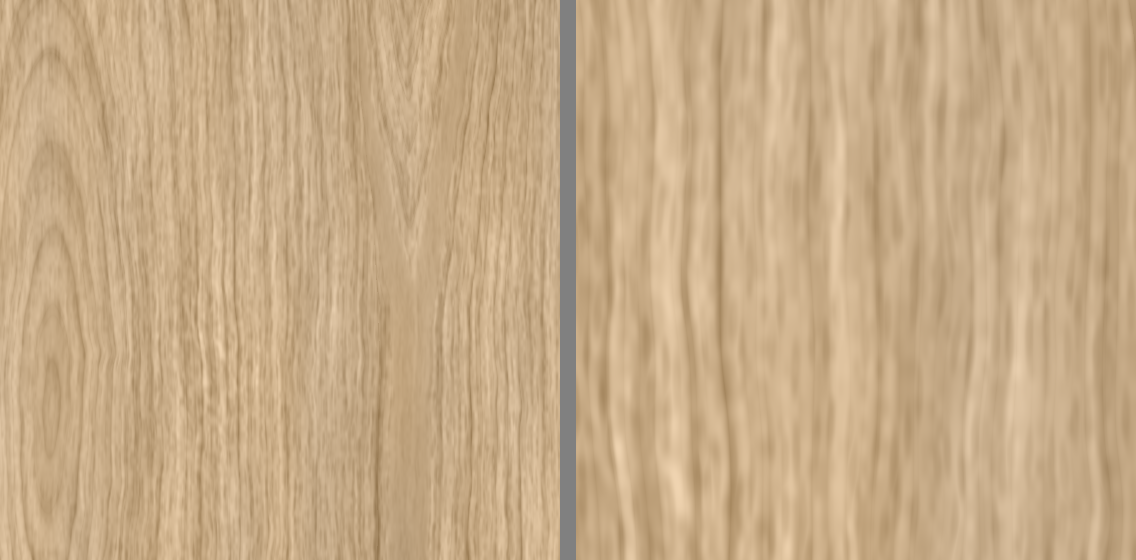
Left, the full canvas; right, a detail of the centre.
Give the GLSL for this texture, as a WebGL 2 fragment shader.

```glsl
#version 300 es
precision highp float;
// Pale flat-sawn wood: nested oval rings at left, straight grain, a V-shaped figure at right.

uniform vec2 u_resolution;
out vec4 fragColor;

const vec3 BASE = vec3(0.771, 0.661, 0.518);
const vec3 TONE_TINT = vec3(0.97, 1.0, 1.06);
const vec2 OVAL_CENTER = vec2(0.092, 0.27);
const float OVAL_STRETCH = 6.0;
const float V_AXIS = 0.732;
const float V_START = 0.45;
const float V_SLOPE = 0.22;
const float RING_SPACING = 0.023;
const float RING_DARK = 0.105;
const float FINE_RING_DARK = 0.055;
const float STREAK = 0.085;
const float FIBRE = 0.095;
const float SPECKLE = 0.055;
const float PORE_DARK = 0.045;
const float RIPPLE = 0.12;
const float SEAM_DARK = 0.085;

float hash(vec2 p) {
  vec3 q = fract(vec3(p.xyx) * 0.1031);
  q += dot(q, q.yzx + 33.33);
  return fract((q.x + q.y) * q.z);
}

// Value noise centred on zero
float noise(vec2 p) {
  vec2 i = floor(p), f = fract(p);
  f = f * f * (3.0 - 2.0 * f);
  float low = mix(hash(i), hash(i + vec2(1, 0)), f.x);
  float high = mix(hash(i + vec2(0, 1)), hash(i + vec2(1, 1)), f.x);
  return mix(low, high, f.y) - 0.5;
}

// Cellular noise: distance to the nearest scattered point
float cellular(vec2 p) {
  vec2 i = floor(p);
  float nearest = 2.0;
  for (int y = -1; y <= 1; y++) {
    for (int x = -1; x <= 1; x++) {
      vec2 cell = i + vec2(x, y);
      vec2 point = cell + vec2(hash(cell), hash(cell + 71.0));
      nearest = min(nearest, distance(p, point));
    }
  }
  return nearest;
}

// Growth rings of uneven spacing, sharp on one side and fading on the other
float rings(float t, float seed) {
  float dark = 0.0;
  for (int k = -1; k <= 1; k++) {
    float id = floor(t) + float(k);
    float offset = t - id - 0.2 - 0.6 * hash(vec2(id, seed));
    float strength = 0.25 + 0.75 * hash(vec2(id, seed + 9.0));
    float falloff = offset < 0.0 ? 4.0 : 9.0;
    dark = max(dark, strength * exp(-falloff * abs(offset)));
  }
  return dark;
}

// Layered sines bend the grain sideways
float sway(vec2 p) {
  return 0.0035 * sin(7.0 * p.y + 11.0 * p.x)
       + 0.0016 * sin(19.0 * p.y - 23.0 * p.x + 1.3)
       + 0.0008 * sin(47.0 * p.y + 61.0 * p.x + 4.0);
}

void main() {
  vec2 uv = gl_FragCoord.xy / u_resolution;
  vec2 p = uv + vec2(sway(uv) + 0.003 * noise(uv * vec2(45.0, 22.0)), 0.0);

  // Small swelling beside the oval
  vec2 swell = (uv - vec2(0.19, 0.37)) / vec2(0.03, 0.022);
  p.x -= 0.008 * exp(-dot(swell, swell));

  // Ring coordinates of the two figures, joined along a dark seam
  float oval = length((p - OVAL_CENTER) * vec2(1.0, 1.0 / OVAL_STRETCH));
  float dx = p.x - V_AXIS;
  float vee = sqrt(dx * dx + 0.00004)
            - V_SLOPE * max(p.y - V_START, 0.0) * exp(-dx * dx / 0.03);
  float seam = p.x - 0.677 + 0.035 * smoothstep(0.3, 1.0, p.y);
  float right = smoothstep(-0.002, 0.002, seam);
  float grain = right > 0.5 ? vee + 3.7 : oval;

  // Quiet heartwood band below the V and inside the oval
  float calm = right * smoothstep(-0.012, 0.0, vee) * (1.0 - smoothstep(0.028, 0.04, vee));
  calm = max(calm, 0.6 * (1.0 - smoothstep(0.02, 0.034, oval)));

  // Rings and long streaks
  float figure = smoothstep(0.16, 0.08, oval);
  float coarse = rings(grain / RING_SPACING, 3.0);
  float fine = rings(grain / RING_SPACING * 2.3, 17.0);
  float fade = 0.85 + 0.6 * noise(vec2(grain * 30.0, uv.y * 4.0));
  float tone = -RING_DARK * (coarse - 0.26) * fade * (1.0 + 0.2 * figure);
  tone -= FINE_RING_DARK * (fine - 0.26) * fade;
  tone += STREAK * noise(vec2(grain * 95.0, uv.y * 2.5));
  tone *= 1.0 - 0.8 * calm;

  // Fibres, speckle and short pores
  float fibres = FIBRE * noise(vec2(p.x * 175.0, uv.y * 9.0));
  fibres += SPECKLE * noise(uv * vec2(220.0, 85.0));
  float pore = cellular(vec2(p.x * 110.0, uv.y * 16.0));
  fibres -= PORE_DARK * (smoothstep(0.4, 0.1, pore) - 0.2);
  tone += fibres * (1.0 - 0.6 * calm) * (1.0 - 0.3 * figure);

  // Rippled patch, seam and slow drift
  vec2 patchPos = (uv - vec2(0.37, 0.33)) / vec2(0.075, 0.2);
  tone += RIPPLE * exp(-dot(patchPos, patchPos)) * noise(vec2(p.x * 125.0 + uv.y * 20.0, uv.y * 60.0));
  tone -= SEAM_DARK * exp(-abs(seam) / 0.003) * (0.8 + noise(vec2(2.0, uv.y * 9.0)));
  tone += 0.055 * noise(uv * vec2(9.0, 2.0) + 5.0) - 0.012 * calm;

  vec3 warmth = vec3(0.012, 0.0, -0.018) * noise(uv * vec2(14.0, 3.0) + 31.0);
  fragColor = vec4(BASE + TONE_TINT * tone + warmth, 1.0);
}
```
